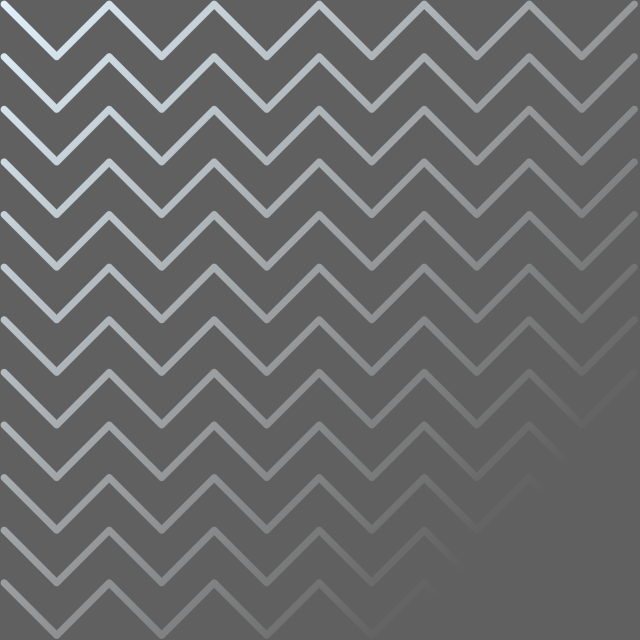
Write a WebGL 2 fragment shader that draws this pattern.

```glsl
#version 300 es
precision highp float;
// Twelve rows of zigzag line on flat grey, six waves per row, round caps and joins.
// Each row is a distance to one slanted stroke, folded left and right.
// A diagonal gradient fades the strokes from pale blue into the ground.

#define ROWS 12
#define WAVES 6.0
#define MARGIN 0.0065
#define HALF_WAVE 0.08205
#define ROW_STEP 0.0822
#define STROKE_RADIUS 0.0055
#define FADE_MIDDLE 0.99
#define FADE_END 1.62

uniform vec2 u_resolution;
out vec4 fragColor;

const vec3 GROUND = vec3(0.376);
const vec3 PALE_BLUE = vec3(0.88, 0.945, 0.985);
const vec3 MID_GREY = vec3(0.59, 0.597, 0.602);

float segmentDistance(vec2 p, vec2 a, vec2 b) {
    vec2 ab = b - a;
    float along = clamp(dot(p - a, ab) / dot(ab, ab), 0.0, 1.0);
    return length(p - a - ab * along);
}

// Distance from a peak, folded into one half wave; negative past the row ends
float foldWave(float x) {
    float inside = clamp(x, 0.0, 2.0 * HALF_WAVE * WAVES);
    float folded = HALF_WAVE - abs(mod(inside, 2.0 * HALF_WAVE) - HALF_WAVE);
    return folded - abs(x - inside);
}

// Colour along the diagonal from the upper left corner
vec3 strokeColor(float diagonal) {
    vec3 upper = mix(PALE_BLUE, MID_GREY, clamp(diagonal / FADE_MIDDLE, 0.0, 1.0));
    float fade = clamp((diagonal - FADE_MIDDLE) / (FADE_END - FADE_MIDDLE), 0.0, 1.0);
    return mix(upper, GROUND, fade);
}

void main() {
    vec2 uv = gl_FragCoord.xy / u_resolution;
    vec2 p = vec2(uv.x, 1.0 - uv.y);
    float pixel = 1.0 / min(u_resolution.x, u_resolution.y);

    // Nearest stroke over all rows, measured down from each row's peaks
    float x = foldWave(p.x - MARGIN);
    float nearest = 1.0;
    for (int row = 0; row < ROWS; row++) {
        float y = p.y - MARGIN - float(row) * ROW_STEP;
        nearest = min(nearest, segmentDistance(vec2(x, y), vec2(0.0), vec2(HALF_WAVE)));
    }

    // Smooth stroke edge over the ground
    float edge = (nearest - STROKE_RADIUS) / pixel;
    float coverage = 1.0 - smoothstep(-0.7, 0.7, edge);
    fragColor = vec4(mix(GROUND, strokeColor(p.x + p.y), coverage), 1.0);
}
```
